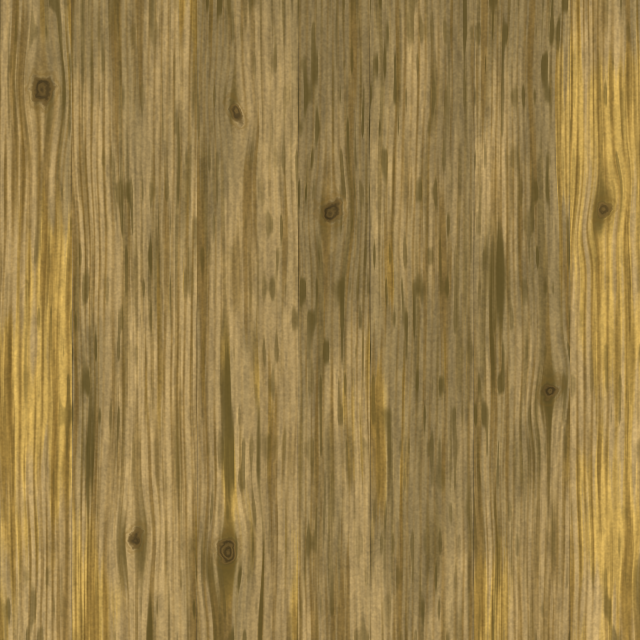
A Shadertoy shader for this texture:

```glsl
#define PLANKS 6.5
#define KNOTS_PER_PLANK 2
#define KNOT_SIZE vec2(0.019, 0.025)
#define GRAIN_LINES 98.0
#define WEATHERED vec3(0.560, 0.480, 0.315)
#define PALE vec3(0.705, 0.595, 0.390)
#define GOLD vec3(0.785, 0.645, 0.340)
#define BROWN vec3(0.465, 0.355, 0.155)
#define OLIVE vec3(0.350, 0.295, 0.140)
#define KNOT_CORE vec3(0.370, 0.295, 0.160)

float hash(vec2 p) {
    vec3 q = fract(vec3(p.xyx) * 0.1031);
    q += dot(q, q.yzx + 33.33);
    return fract((q.x + q.y) * q.z);
}

float noise(vec2 p) {
    vec2 i = floor(p), f = fract(p);
    f = f * f * (3.0 - 2.0 * f);
    return mix(mix(hash(i), hash(i + vec2(1, 0)), f.x),
               mix(hash(i + vec2(0, 1)), hash(i + vec2(1, 1)), f.x), f.y);
}

float fbm(vec2 p) {
    float sum = 0.0, amp = 0.533;
    for (int i = 0; i < 4; i++) {
        sum += amp * noise(p);
        p = p * 2.03 + 17.3;
        amp *= 0.5;
    }
    return sum;
}

// Left edge of a plank, in plank units
float plankEdge(float id) {
    return id + 0.35 * (hash(vec2(id + 20.0, 3.0)) - 0.5);
}

void mainImage(out vec4 fragColor, in vec2 fragCoord) {
    vec2 uv = fragCoord / iResolution.y;

    // Planks of uneven width
    float s = uv.x * PLANKS + 0.1;
    float id = floor(s);
    if (s < plankEdge(id)) id -= 1.0;
    else if (s >= plankEdge(id + 1.0)) id += 1.0;
    float left = plankEdge(id), right = plankEdge(id + 1.0);
    float seam = min(s - left, right - s) / PLANKS;
    float seed = id + 31.0;
    float plankTone = hash(vec2(seed, 7.0));

    // Irregular knots push the grain aside and stain the wood around them
    float bend = 0.0, core = 0.0, stain = 0.0, rings = 0.0;
    float wobble = 1.5 * (fbm(uv * 45.0) - 0.5);
    for (int k = 0; k < KNOTS_PER_PLANK; k++) {
        vec2 key = vec2(seed, float(k) * 5.0 + 11.0);
        if (hash(key + 120.0) < 0.25) continue;
        float along = (float(k) + 0.15 + 0.7 * hash(key)) / float(KNOTS_PER_PLANK);
        vec2 centre = vec2(mix(left, right, 0.2 + 0.6 * hash(key + 40.0)) / PLANKS, along);
        vec2 d = uv - centre;
        vec2 e = d / (KNOT_SIZE * mix(0.65, 1.15, hash(key + 80.0)));
        e.x += 0.9 * e.y * (hash(key + 60.0) - 0.5);
        float r = length(e) + wobble;
        vec2 flow = e * vec2(1.0, 0.6);
        bend -= 0.6 * d.x * exp(-0.3 * dot(flow, flow));
        core = max(core, 1.0 - smoothstep(0.55, 1.0, r));
        vec2 halo = (e + vec2(0.0, 0.5)) * vec2(0.75, 0.55);
        stain = max(stain, exp(-0.5 * dot(halo, halo)));
        rings += (0.5 + 0.5 * sin(r * 12.0)) * (1.0 - smoothstep(0.7, 1.9, r));
    }

    // Grain coordinate, almost straight along the plank
    float wander = 0.022 * (noise(vec2(uv.x * 6.0 + seed * 9.0, uv.y * 2.3)) - 0.5)
                 + 0.004 * (noise(vec2(uv.x * 22.0, uv.y * 8.0)) - 0.5);
    vec2 g = vec2(uv.x + bend + wander + seed * 1.37, uv.y);

    float broad = fbm(vec2(g.x * 26.0, g.y * 1.2));
    float streak = fbm(vec2(g.x * 95.0, g.y * 3.2));
    float thread = noise(vec2(g.x * 185.0, g.y * 7.0 + 20.0));
    float dash = noise(vec2(g.x * 165.0 + 9.0, g.y * 20.0));
    float fibre = noise(vec2(g.x * 270.0, g.y * 34.0));
    mat2 turn = mat2(0.8, 0.6, -0.6, 0.8);
    float speck = 0.55 * noise(turn * uv * 260.0) + 0.45 * noise(uv * turn * 390.0);
    float phase = g.x * GRAIN_LINES + 3.0 * noise(vec2(g.x * 27.0, g.y * 0.7));
    float lines = pow(0.5 + 0.5 * sin(6.2832 * phase), 2.5);

    // Broad patches with fibrous ends
    float ragged = 0.35 * (streak - 0.5) + 0.13 * (thread - 0.5) + 0.2 * (broad - 0.5);
    float patchNoise = fbm(vec2(uv.x * 5.0 + seed * 4.7, uv.y * 2.4));
    float greyNoise = fbm(vec2(uv.x * 7.0 + seed * 6.1, uv.y * 2.8 + 50.0));
    float gold = smoothstep(0.50, 0.62, patchNoise + ragged + 0.26 * (plankTone - 0.5));
    float grey = smoothstep(0.38, 0.62, greyNoise + 0.8 * ragged
                 + 0.26 * (uv.y - 0.45) - 0.24 * (plankTone - 0.5));
    grey *= 1.0 - 0.85 * gold;

    vec3 color = mix(PALE, GOLD, gold);
    color = mix(color, WEATHERED, grey * 0.9);
    color *= 1.0 + 0.24 * (broad - 0.5) + 0.07 * (plankTone - 0.5);

    // Growth lines, stronger in some bands than in others
    float lineShare = smoothstep(0.3, 0.65, noise(vec2(g.x * 17.0, g.y * 1.7 + 8.0)));
    float lineFade = 0.45 + 0.55 * smoothstep(0.2, 0.6, thread);
    color = mix(color, BROWN, lines * lineFade * (0.2 + 0.42 * lineShare) * (1.0 - 0.45 * grey));
    color = mix(color, BROWN, 0.55 * smoothstep(0.53, 0.74, streak));

    // Thin straight threads, fibres and pores
    color = mix(color, mix(BROWN, OLIVE, 0.3 + 0.5 * grey), 0.42 * smoothstep(0.58, 0.88, thread));
    color *= 1.0 + 0.17 * (fibre - 0.5) + 0.17 * (speck - 0.5);

    // Short dark dashes, clustered in weathered wood
    float cluster = smoothstep(0.35, 0.7, noise(vec2(g.x * 22.0, g.y * 5.0 + 90.0)));
    float crack = smoothstep(0.68, 0.88, dash) * (0.12 + 0.3 * grey + 0.35 * cluster);
    color = mix(color, OLIVE, crack);

    // Heartwood streaks gathered from narrow threads
    float heart = noise(vec2(g.x * 42.0, g.y * 3.4 + 70.0));
    heart = smoothstep(0.86, 1.02, heart + 0.4 * (streak - 0.5) + 0.26 * (thread - 0.5));
    color = mix(color, OLIVE, 0.75 * heart);

    // Knots with splintered halos
    float splinter = smoothstep(0.52, 0.72, 0.5 * streak + 0.25 * (thread + dash) + 0.14 * stain);
    color = mix(color, OLIVE, 0.8 * stain * splinter);
    color = mix(color, BROWN, 0.45 * min(rings, 1.0));
    color = mix(color, KNOT_CORE * (0.75 + 0.35 * rings + 0.5 * (dash - 0.4)), 0.85 * core);

    // Faint seams that come and go
    float seamShow = smoothstep(0.35, 0.75, noise(vec2(seed, uv.y * 7.0)));
    color *= 1.0 - 0.2 * seamShow * (1.0 - smoothstep(0.0004, 0.0025, seam));

    fragColor = vec4(clamp(color, 0.0, 1.0), 1.0);
}
```
